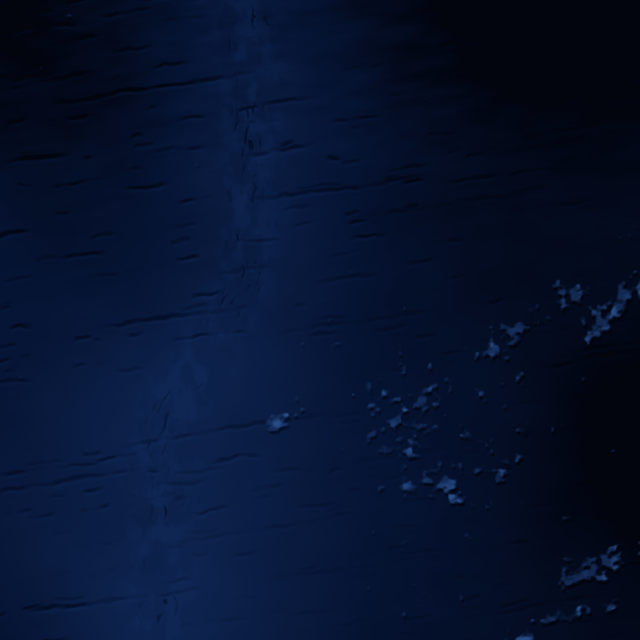
Give the GLSL for this texture, as a three.js fragment shader.

```glsl
// Dark navy weathered surface: soft pools of light and shadow, broken slanted
// cracks, a scuffed upright seam, and jagged blue flakes at the lower right.
// Tone comes from soft glows and noise; cracks and flakes get a lit edge by offset.
varying vec2 vUv;

const vec3 NIGHT = vec3(0.006, 0.016, 0.056);
const vec3 NAVY = vec3(0.020, 0.075, 0.195);
const vec3 BLUE = vec3(0.052, 0.138, 0.305);
const vec3 FLAKE = vec3(0.080, 0.180, 0.360);
const vec3 SHEEN = vec3(0.200, 0.380, 0.650);

float hash(vec2 p) {
  vec3 q = fract(p.xyx * 0.1031);
  q += dot(q, q.yzx + 33.33);
  return fract((q.x + q.y) * q.z);
}

float noise(vec2 p) {
  vec2 i = floor(p), f = fract(p), e = vec2(1.0, 0.0);
  f = f * f * (3.0 - 2.0 * f);
  return mix(mix(hash(i), hash(i + e.xy), f.x),
             mix(hash(i + e.yx), hash(i + e.xx), f.x), f.y);
}

float fbm(vec2 p) {
  float sum = 0.0, amp = 0.53;
  for (int i = 0; i < 4; i++) {
    sum += amp * noise(p);
    p = mat2(1.6, 1.2, -1.2, 1.6) * p + 17.3;
    amp *= 0.5;
  }
  return sum;
}

float glow(vec2 p, vec2 center, vec2 radius) {
  vec2 d = (p - center) / radius;
  return exp(-dot(d, d));
}

// Soft capsule from a to b
float stroke(vec2 p, vec2 a, vec2 b, float width) {
  vec2 d = b - a;
  float t = clamp(dot(p - a, d) / dot(d, d), 0.0, 1.0);
  return 1.0 - smoothstep(0.0, width, length(p - a - d * t));
}

// Tapered lines along x, one per cell of a jittered grid
float streaks(vec2 p, vec2 cell, float thickness, float density, float seed) {
  vec2 home = floor(p / cell);
  float ink = 0.0;
  for (int n = 0; n < 9; n++) {
    vec2 id = home + vec2(mod(float(n), 3.0), floor(float(n) / 3.0)) - 1.0;
    vec2 key = id + 60.0 + seed;
    vec2 jitter = vec2(hash(key), hash(key + 31.7));
    vec2 d = abs(p - (id + 0.1 + 0.8 * jitter) * cell);
    float reach = cell.x * mix(0.15, 0.6, hash(key + 57.1));
    float line = 1.0 - smoothstep(0.2 * thickness, thickness, d.y);
    line *= 1.0 - smoothstep(0.4 * reach, reach, d.x);
    ink = max(ink, line * mix(0.3, 1.0, hash(key + 83.9)) * step(hash(key + 12.4), density));
  }
  return ink;
}

float seamOffset(vec2 p) {
  return p.x - mix(0.25, 0.39, smoothstep(0.28, 0.62, p.y));
}

// Slanted cracks broken into dashes, plus small upright chips on the seam
float cracks(vec2 p) {
  vec2 q = vec2(p.x, p.y - 0.15 * p.x);
  q.y += 0.007 * (noise(p * vec2(16.0, 20.0)) - 0.5) + 0.005 * (noise(p * 70.0) - 0.5);
  float wear = smoothstep(0.18, 0.62, noise(p * vec2(42.0, 60.0) + 7.0));
  float leftSide = 1.0 - 0.7 * smoothstep(0.35, 0.75, p.x - 0.6 * (p.y - 0.5));
  float cluster = smoothstep(0.25, 0.60, noise(vec2(p.x * 4.0, q.y * 9.0) + 2.0));
  float ink = streaks(q, vec2(0.32, 0.085), 0.0052, 0.6, 3.0) * (0.35 + 0.65 * wear);
  ink = max(ink, 0.85 * streaks(q, vec2(0.085, 0.024), 0.0045, 0.5, 41.0) * wear * cluster);
  float side = seamOffset(p);
  vec2 upright = vec2(p.y, side + 0.020 * (fbm(p * 42.0) - 0.5));
  float chips = streaks(upright, vec2(0.045, 0.014), 0.0034, 0.6, 19.0) * wear;
  float patches = smoothstep(0.30, 0.60, noise(vec2(3.0, p.y * 11.0)));
  return max(ink * leftSide, chips * patches * exp(-side * side / 0.0011));
}

// Flakes gather on rising diagonals and thin out into stray crumbs
float flakes(vec2 p) {
  float zone = 0.66 * glow(p, vec2(0.69, 0.32), vec2(0.19, 0.17));
  zone = max(zone, stroke(p, vec2(0.76, 0.45), vec2(0.89, 0.54), 0.045));
  zone = max(zone, stroke(p, vec2(0.92, 0.49), vec2(1.02, 0.57), 0.045));
  zone = max(zone, 0.9 * stroke(p, vec2(0.59, 0.33), vec2(0.69, 0.40), 0.035));
  zone = max(zone, stroke(p, vec2(0.70, 0.24), vec2(0.75, 0.21), 0.042));
  zone = max(zone, 0.95 * stroke(p, vec2(0.80, 0.01), vec2(0.95, 0.06), 0.035));
  zone = max(zone, 1.1 * stroke(p, vec2(0.89, 0.10), vec2(1.02, 0.14), 0.042));
  zone = max(zone, 0.95 * stroke(p, vec2(0.43, 0.34), vec2(0.46, 0.35), 0.035));
  vec2 q = mat2(0.90, -0.44, 0.44, 0.90) * p * vec2(34.0, 58.0);
  float grain = 0.72 * fbm(q + 5.0) + 0.28 * noise(p * 125.0);
  return smoothstep(0.46, 0.66, grain + 0.05 - 0.38 * (1.0 - zone));
}

float surfaceTone(vec2 p) {
  float side = seamOffset(p);
  float tone = 0.46 + 0.29 * exp(-side * side / 0.028);
  tone += 0.22 * glow(p, vec2(0.30, 0.15), vec2(0.36, 0.33));
  tone -= 0.20 * smoothstep(0.42, 0.85, p.x);
  tone -= 0.42 * glow(p, vec2(0.95, 1.0), vec2(0.38, 0.27));
  tone -= 0.42 * glow(p, vec2(1.02, 0.31), vec2(0.17, 0.20));
  tone -= 0.46 * glow(p, vec2(0.0, 0.96), vec2(0.27, 0.22));
  tone += 0.26 * (fbm(p * 5.0) - 0.5);
  float brushed = fbm(vec2(p.x * 16.0, (p.y - 0.15 * p.x) * 65.0)) - 0.5;
  tone += brushed * mix(0.06, 0.30, smoothstep(0.55, 1.0, p.y));
  float scuff = smoothstep(0.42, 0.72, fbm(p * vec2(48.0, 36.0) + 9.0));
  return tone + 0.20 * scuff * exp(-side * side / 0.003);
}

void main() {
  vec2 lightStep = vec2(-0.002, 0.005);
  float crack = cracks(vUv), flake = flakes(vUv);
  float crackRim = max(cracks(vUv + lightStep) - crack, 0.0);
  float flakeShade = max(flakes(vUv + lightStep) - flake, 0.0);
  float tone = surfaceTone(vUv) - 0.48 * crack + 0.17 * crackRim - 0.42 * flakeShade;
  tone = clamp(tone, 0.0, 1.1);
  vec3 color = mix(NIGHT, NAVY, min(2.0 * tone, 1.0));
  color = mix(color, BLUE, max(2.0 * tone - 1.0, 0.0));
  // Raised flakes, paler where they catch the light
  float gleam = smoothstep(0.35, 0.80, 0.6 * noise(vUv * 38.0 + 4.0) + 0.4 * noise(vUv * 95.0));
  color = mix(color, mix(FLAKE, SHEEN, 0.8 * gleam * flake), 0.85 * flake);
  gl_FragColor = vec4(color, 1.0);
}
```
